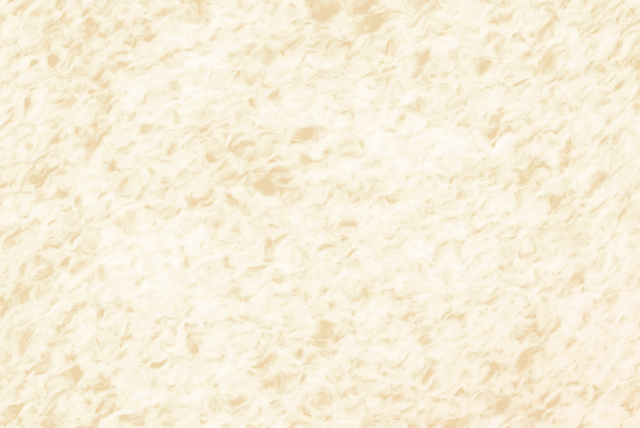
This texture is drawn by a WebGL 1 fragment shader. Its source:

```glsl
precision highp float;
// Soft white bread crumb: ragged cream fibres and small oval pores along a bent grain.
// Gradient noise and jittered cells of ellipses add up to one tone of about
// unit spread, which a ramp turns into cream and tan colours.

uniform vec2 u_resolution;

const vec3 GLOW  = vec3(0.995, 0.978, 0.945);
const vec3 MILK  = vec3(0.988, 0.963, 0.915);
const vec3 CREAM = vec3(0.980, 0.950, 0.870);
const vec3 IVORY = vec3(0.962, 0.930, 0.830);
const vec3 STRAW = vec3(0.952, 0.902, 0.790);
const vec3 WHEAT = vec3(0.948, 0.880, 0.740);
const vec3 TAN   = vec3(0.930, 0.840, 0.680);
const vec3 BLUSH = vec3(1.0, 0.982, 0.975);     // tint of the lower right corner

const float GRAIN_SLOPE = 0.35;                 // rise of the grain at mid canvas
const float GRAIN_BEND = 0.27;                  // steeper grain towards the sides
const vec2 BIG_CELL = vec2(0.125, 0.085);       // cell sizes in canvas heights
const vec2 SMALL_CELL = vec2(0.048, 0.031);
const float BIG_SHARE = 0.42;                   // share of cells with a pore
const float SMALL_SHARE = 0.60;
const float BIG_DEPTH = 1.8;
const float SMALL_DEPTH = 1.6;
const float PORE_MEAN = 0.27;                   // keeps the tone centred on zero
const float EDGE_SHADE = 0.28;

vec2 hash2(vec2 cell) {
  vec3 h = fract(cell.xyx * vec3(0.1031, 0.1030, 0.0973));
  h += dot(h, h.yzx + 33.33);
  return fract((h.xx + h.yz) * h.zy);
}

float slope(vec2 cell, vec2 toPoint) {
  return dot(hash2(cell) * 2.0 - 1.0, toPoint);
}

// Gradient noise scaled to a standard deviation near one.
float noise(vec2 p) {
  vec2 i = floor(p), f = fract(p);
  vec2 w = f * f * (3.0 - 2.0 * f);
  vec2 e = vec2(1.0, 0.0);
  float low = mix(slope(i, f), slope(i + e, f - e), w.x);
  float high = mix(slope(i + e.yx, f - e.yx), slope(i + 1.0, f - 1.0), w.x);
  return mix(low, high, w.y) / 0.173;
}

// Thin bright walls around darker hollows, also near unit spread.
float walls(vec2 p) {
  return (abs(noise(p)) - 0.80) / 0.60;
}

// Depth of scattered oval pores, darkest below their upper left rim.
float pores(vec2 p, float share, float seed) {
  vec2 base = floor(p);
  float depth = 0.0;
  for (int y = -1; y <= 1; y++) {
    for (int x = -1; x <= 1; x++) {
      vec2 cell = base + vec2(float(x), float(y));
      vec2 kind = hash2(cell + seed);
      vec2 centre = cell + 0.2 + 0.6 * hash2(cell + seed + 57.0);
      float radius = mix(0.15, 0.40, kind.y * kind.y);
      vec2 d = (p - centre) / radius;
      float hollow = 1.0 - smoothstep(0.45, 1.2, length(d));
      float shade = clamp(0.75 + 0.3 * dot(d, vec2(-0.5, 0.85)), 0.3, 1.1);
      depth = max(depth, step(kind.x, share) * hollow * shade);
    }
  }
  return depth;
}

// Follows the grain: x runs along the fibres, y across them.
vec2 grain(vec2 p, float aspect) {
  float x = p.x - 0.47 * aspect;
  float rise = GRAIN_SLOPE * x + GRAIN_BEND * x * x * x;
  return vec2(p.x + GRAIN_SLOPE * p.y, p.y - rise) + 3.0;
}

float ramp(float from, float to, float tone) {
  return clamp((tone - from) / (to - from), 0.0, 1.0);
}

vec3 crumbColour(float tone) {
  vec3 c = mix(GLOW, MILK, ramp(-2.2, -1.15, tone));
  c = mix(c, CREAM, ramp(-1.15, -0.21, tone));
  c = mix(c, IVORY, ramp(-0.21, 0.47, tone));
  c = mix(c, STRAW, ramp(0.47, 0.99, tone));
  c = mix(c, WHEAT, ramp(0.99, 1.51, tone));
  return mix(c, TAN, ramp(1.51, 2.17, tone));
}

void main() {
  vec2 uv = gl_FragCoord.xy / u_resolution;
  float aspect = u_resolution.x / u_resolution.y;
  vec2 g = grain(uv * vec2(aspect, 1.0), aspect);

  // Ragged outlines
  g += 0.0045 * vec2(noise(g * 22.0), noise(g * 22.0 + 41.0));
  g += 0.0016 * vec2(noise(g * 60.0 + 13.0), noise(g * 60.0 + 71.0));

  // Fibres from broad to fine
  float tone = 0.30 * noise(g * vec2(3.0, 5.0));
  tone += 0.42 * noise(g * vec2(13.0, 27.0) + 7.0);
  tone += 0.36 * walls(g * vec2(20.0, 36.0) + 19.0);
  tone += 0.40 * noise(g * vec2(34.0, 62.0) + 31.0);
  tone += 0.30 * walls(g * vec2(60.0, 90.0) + 53.0);

  // Pores and the darker margin
  tone += BIG_DEPTH * pores(g / BIG_CELL, BIG_SHARE, 11.0);
  tone += SMALL_DEPTH * pores(g / SMALL_CELL, SMALL_SHARE, 83.0) - PORE_MEAN;
  vec2 off = 2.0 * uv - 1.0;
  tone += EDGE_SHADE * (dot(off, off) - 0.66);

  float corner = smoothstep(0.5, 1.3, 0.5 * (off.x - off.y) + 0.3);
  gl_FragColor = vec4(crumbColour(tone) * mix(vec3(1.0), BLUSH, corner), 1.0);
}
```
